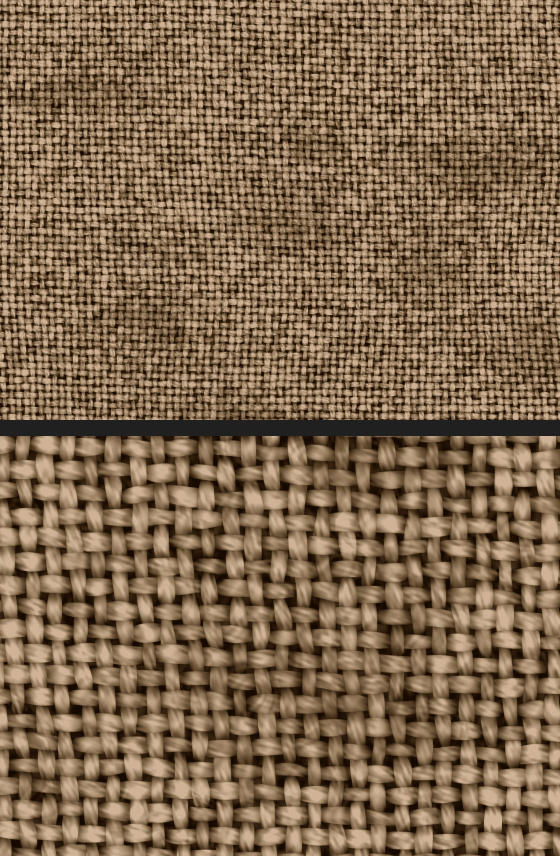
Top: the whole. Bottom: its middle third, enlarged.
A Shadertoy shader for this texture:

```glsl
const vec2 THREADS = vec2(76.0, 56.0);   // threads across and down
const vec2 LEAN = vec2(0.015, 0.025);    // slant of upright and level threads
const vec2 HALF_WIDTH = vec2(0.34, 0.36); // of upright and level threads, in cells
const float WOBBLE = 0.24;               // sideways drift of one thread
const float SAG = 1.3;                   // drift of the whole cloth, in cells
const float STAIN_DEPTH = 0.23;
const float FOLD_DEPTH = 0.18;
const vec3 GAP_COLOR = vec3(0.085, 0.035, 0.0);
const vec3 JUTE_COLOR = vec3(0.76, 0.65, 0.535);
const vec3 TONE_CURVE = vec3(1.0, 1.07, 1.28);
const float PI = 3.14159;
const int SAMPLES = 2;

// Smudges: centre x, y and radius x, y
const int SMUDGES = 9;
const vec4 SMUDGE[SMUDGES] = vec4[SMUDGES](
    vec4(0.13, 0.76, 0.15, 0.045), vec4(0.55, 0.67, 0.07, 0.06),
    vec4(0.86, 0.62, 0.15, 0.06),  vec4(0.75, 0.36, 0.08, 0.10),
    vec4(0.26, 0.24, 0.10, 0.06),  vec4(0.52, 0.46, 0.10, 0.06),
    vec4(0.96, 0.19, 0.08, 0.08),  vec4(0.28, 0.41, 0.10, 0.05),
    vec4(0.43, 0.03, 0.12, 0.04));

float hash(vec2 p) {
    p = fract(p * vec2(0.1031, 0.1137));
    p += dot(p, p.yx + 33.33);
    return fract((p.x + p.y) * p.x * 17.0 + p.y * 41.0);
}

float noise(vec2 p) {
    vec2 i = floor(p), f = fract(p);
    f = f * f * (3.0 - 2.0 * f);
    return mix(mix(hash(i), hash(i + vec2(1, 0)), f.x),
               mix(hash(i + vec2(0, 1)), hash(i + vec2(1, 1)), f.x), f.y);
}

float fbm(vec2 p) {
    float sum = 0.0, gain = 0.5;
    for (int i = 0; i < 4; i++) {
        sum += gain * noise(p);
        p = p * 2.03 + 17.1;
        gain *= 0.5;
    }
    return sum / 0.9375;
}

// Tone and coverage of one yarn; height runs from -1 (under) to 1 (over)
vec2 yarn(float across, float along, float id, float height, float halfWidth, float edge) {
    vec2 track = vec2(id * 7.0 + 3.0, along);
    across -= WOBBLE * (noise(track * vec2(1.0, 0.6)) - 0.5);
    float slub = noise(track * vec2(1.0, 0.8) + 91.0);
    float w = halfWidth * (0.74 + 0.46 * slub + 0.06 * height);
    float d = abs(across) / w;
    float roundness = sqrt(max(1.0 - d * d, 0.0));
    float fibre = noise(vec2(across * 7.0 + along * 2.0 + id * 13.0, along * 2.2));
    float tone = 0.16 + 0.38 * roundness + 0.36 * height
               + 0.38 * (fibre - 0.5) + 0.26 * (slub - 0.5)
               + 0.10 * (hash(vec2(id, 5.0)) - 0.5);
    return vec2(tone, 1.0 - smoothstep(w - edge, w + edge, abs(across)));
}

// Plain weave: over and under alternate like a checkerboard
float weave(vec2 g, float edge) {
    vec2 id = floor(g), f = fract(g) - 0.5;
    float over = mod(id.x + id.y, 2.0) < 0.5 ? 1.0 : -1.0;
    float riseUp = over * cos(PI * f.y), riseLevel = -over * cos(PI * f.x);
    vec2 upright = yarn(f.x, g.y, id.x, riseUp, HALF_WIDTH.x, edge);
    vec2 level = yarn(f.y, g.x, id.y + 200.0, riseLevel, HALF_WIDTH.y, edge);
    vec2 top = over > 0.0 ? upright : level;
    vec2 under = over > 0.0 ? level : upright;
    float gap = 0.10 * noise(g * 4.0);
    return mix(mix(gap, under.x, under.y), top.x, top.y);
}

// Broad folds and dirt, as a brightness factor
float staining(vec2 p) {
    vec2 ragged = p + 0.09 * (vec2(fbm(p * 9.0), fbm(p * 9.0 + 40.0)) - 0.5);
    float dirt = 0.0;
    for (int i = 0; i < SMUDGES; i++) {
        vec2 d = (ragged - SMUDGE[i].xy) / SMUDGE[i].zw;
        dirt = max(dirt, exp(-dot(d, d)));
    }
    float folds = fbm(p * vec2(3.5, 8.0) + 7.0) - 0.5;
    return 1.04 + FOLD_DEPTH * folds - STAIN_DEPTH * dirt;
}

vec3 burlap(vec2 p, float edge) {
    vec2 drift = vec2(noise(p * 3.0 + 11.0), noise(p * vec2(3.0, 2.0) + 57.0)) - 0.5;
    vec2 g = (p + LEAN * p.yx) * THREADS + SAG * drift;
    float tone = weave(g, edge);
    // Loose hairs and grit
    float fuzz = noise(g * vec2(4.0, 3.5) + 6.0 * noise(g * 0.7));
    tone = (tone + 0.26 * (fuzz - 0.5)) * staining(p);
    tone = clamp(tone * 1.09 + 0.03, 0.0, 1.08);
    return mix(GAP_COLOR, JUTE_COLOR, pow(vec3(tone), TONE_CURVE));
}

void mainImage(out vec4 fragColor, in vec2 fragCoord) {
    float edge = 0.5 * THREADS.y / iResolution.y;
    vec3 color = vec3(0.0);
    for (int i = 0; i < SAMPLES * SAMPLES; i++) {
        vec2 offset = (vec2(i % SAMPLES, i / SAMPLES) + 0.5) / float(SAMPLES) - 0.5;
        color += burlap((fragCoord + offset) / iResolution.xy, edge);
    }
    fragColor = vec4(color / float(SAMPLES * SAMPLES), 1.0);
}
```
